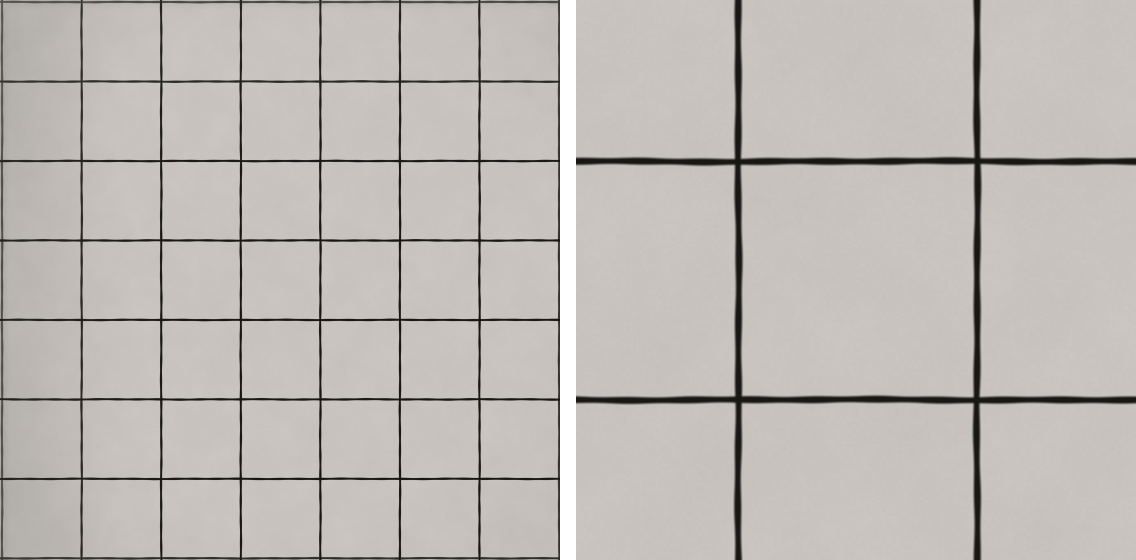
Left, the full canvas; right, a detail of the centre.
Give the GLSL for this pattern, as a WebGL 2 fragment shader.

```glsl
#version 300 es
precision highp float;
// A seven by seven grid of thin dark ink lines on pale warm grey paper.
// Distance to the nearest rule gives the lines; layered sines waver and
// mottle them, and the ink fades towards the top, the left and the border.

#define CELLS 7.0
#define ORIGIN vec2(0.0037, 0.0030)
#define PITCH vec2(0.1421, 0.1419)
#define HALF_WIDTH 0.0019
#define SOFTNESS 0.0011
#define WAVER 0.0004
#define MOTTLE 0.010
#define GRAIN 0.008
#define PAPER_LIGHT vec3(0.785, 0.765, 0.748)
#define PAPER_SHADE vec3(0.700, 0.685, 0.668)
#define INK_DARK vec3(0.095, 0.090, 0.080)
#define INK_FADED vec3(0.340, 0.335, 0.310)

uniform vec2 u_resolution;
out vec4 fragColor;

float hash(vec2 p) {
    p = fract(p * vec2(123.34, 456.21));
    p += dot(p, p + 45.32);
    return fract(p.x * p.y);
}

// Smooth blotches from rotated, warped sine layers, about -1 to 1
float layeredSines(vec2 p) {
    float sum = 0.0;
    float weight = 0.5;
    for (int i = 0; i < 5; i++) {
        sum += weight * sin(p.x + 1.3 * sin(p.y * 0.7)) * sin(p.y + 1.1 * sin(p.x * 0.8));
        p = mat2(1.3, 1.1, -1.1, 1.3) * p + 2.7;
        weight *= 0.68;
    }
    return sum;
}

// Coverage of the rules that cross one axis; 'along' runs down the rule
float ruleCoverage(float across, float along, float index, float pitch, float pixel) {
    float waver = WAVER * sin(along * 19.0 + index * 2.4) * sin(along * 47.0 + index);
    float halfWidth = HALF_WIDTH * (1.0 + 0.10 * sin(along * 170.0 + index * 5.0));
    float edge = max(SOFTNESS, 0.65 * pixel);
    float dist = abs(across - index * pitch + waver);
    return 1.0 - smoothstep(halfWidth - edge, halfWidth + edge, dist);
}

// One on the two outermost rules, zero inside
float isBorder(float index) {
    return 1.0 - step(0.5, index) * step(index, CELLS - 0.5);
}

vec3 paperColor(vec2 uv) {
    float leftShade = 0.62 * (1.0 - smoothstep(0.0, 0.26, uv.x));
    float cornerShade = 0.35 * smoothstep(0.42, 0.72, length(uv - vec2(0.54, 0.5)));
    float rimShade = 0.5 * (1.0 - smoothstep(0.0, 0.02, min(uv.x, 1.0 - uv.y)));
    vec3 paper = mix(PAPER_LIGHT, PAPER_SHADE, min(leftShade + cornerShade + rimShade, 1.2));
    float grain = hash(floor(uv * 512.0)) - 0.5;
    return paper + MOTTLE * layeredSines(uv * 32.0) + GRAIN * grain;
}

void main() {
    vec2 uv = gl_FragCoord.xy / u_resolution;
    vec2 pixel = 1.0 / u_resolution;
    vec2 offset = uv - ORIGIN;
    vec2 index = clamp(round(offset / PITCH), 0.0, CELLS);

    float vertical = ruleCoverage(offset.x, uv.y, index.x, PITCH.x, pixel.x);
    float horizontal = ruleCoverage(offset.y, uv.x, index.y, PITCH.y, pixel.y);

    // Fading of the ink
    float leftFade = 0.45 * (1.0 - smoothstep(0.0, 0.35, uv.x));
    float topFade = 0.45 * smoothstep(0.65, 1.0, uv.y);
    float verticalFade = leftFade + 0.4 * topFade + 0.45 * isBorder(index.x);
    float horizontalFade = topFade + 0.4 * leftFade + 0.35 * isBorder(index.y);
    vec3 verticalInk = mix(INK_DARK, INK_FADED, min(verticalFade, 1.0));
    vec3 horizontalInk = mix(INK_DARK, INK_FADED, min(horizontalFade, 1.0));

    // Paper first, then both sets of rules
    vec3 color = paperColor(uv);
    color = mix(color, min(color, verticalInk), vertical);
    color = mix(color, min(color, horizontalInk), horizontal);
    fragColor = vec4(color, 1.0);
}
```
